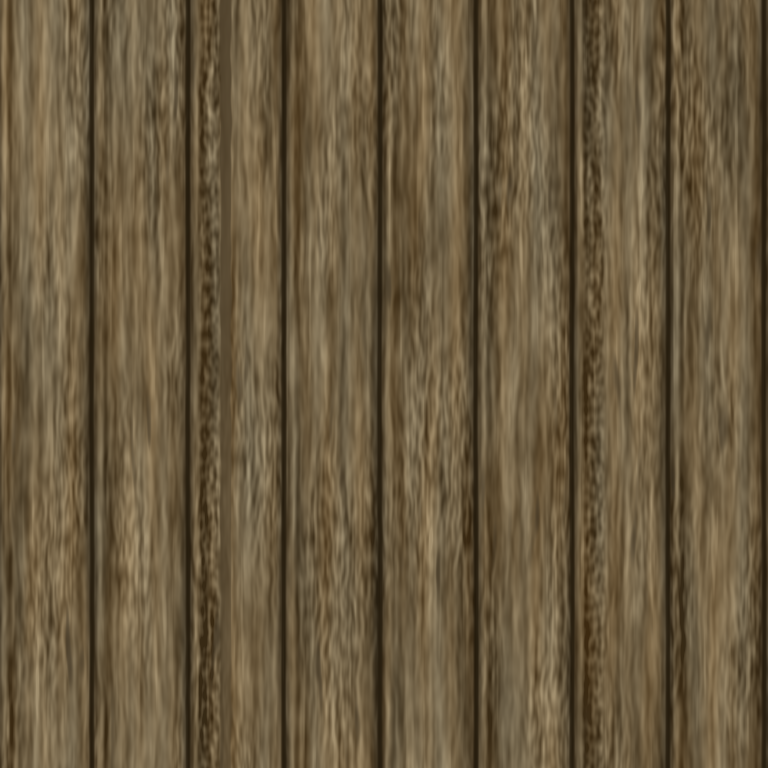
A WebGL 2 fragment shader for this texture:

```glsl
#version 300 es
precision highp float;
// Weathered brown wood panelling: eight upright beaded boards with streaky grain.

uniform vec2 u_resolution;
out vec4 fragColor;

float hash(vec2 p) {
    vec3 q = fract(p.xyx * vec3(0.1031, 0.1030, 0.0973));
    q += dot(q, q.yzx + 33.33);
    return fract((q.x + q.y) * q.z);
}

float cornerSlope(vec2 cell, vec2 offset) {
    float angle = 6.2832 * hash(cell);
    return dot(vec2(cos(angle), sin(angle)), offset);
}

// Gradient noise, roughly -0.7 to 0.7
float noise(vec2 p) {
    vec2 i = floor(p), f = p - i;
    vec2 s = f * f * f * (f * (f * 6.0 - 15.0) + 10.0);
    vec2 e = vec2(1.0, 0.0);
    return mix(mix(cornerSlope(i, f), cornerSlope(i + e, f - e), s.x),
               mix(cornerSlope(i + e.yx, f - e.yx), cornerSlope(i + 1.0, f - 1.0), s.x), s.y);
}

// Soft-edged vertical band
float band(float x, float center, float inner, float outer) {
    return 1.0 - smoothstep(inner, outer, abs(x - center));
}

// Long streaks broken up by patches of short, rippled flecks
float woodGrain(vec2 p, float figure) {
    p.x += 0.004 * noise(p * vec2(22.0, 7.0)) + 0.0015 * noise(p * vec2(60.0, 24.0) + 7.0);
    float grain = 0.22 * noise(p * vec2(38.0, 2.5) + 13.0);
    grain += 0.34 * noise(p * vec2(95.0, 4.0) + 31.0);
    grain += 0.36 * noise(p * vec2(150.0, 13.0) + 57.0);
    grain += mix(0.16, 0.52, figure) * noise(p * vec2(215.0, 38.0) + 83.0);
    return grain;
}

void main() {
    vec2 uv = gl_FragCoord.xy / u_resolution;
    float x = uv.x * 8.0 + 0.042 + 0.012 * noise(uv * vec2(8.0, 3.0) + 5.0);
    float board = floor(x);
    float u = x - board;
    float edge = min(u, 1.0 - u);

    // Grain, stronger where the figure is rippled
    vec2 p = uv + vec2(0.0, 3.7 * hash(vec2(board, 4.0)));
    float figure = smoothstep(-0.15, 0.35, noise(p * vec2(17.0, 3.0) + 19.0));
    float tone = 0.55 + 0.08 * (hash(vec2(board, 9.0)) - 0.5);
    tone += woodGrain(p, figure) + 0.15 * noise(p * vec2(10.0, 2.0) + 41.0);

    // Rounded board face, raised bead and the crease beside it
    float face = smoothstep(0.12, 0.42, u) * (1.0 - smoothstep(0.70, 0.99, u));
    tone += mix(-0.13, 0.085, face);
    tone += 0.20 * band(u, 0.082, 0.010, 0.042);
    tone -= 0.17 * band(u, 0.147, 0.004, 0.034);

    // Every fourth board has a dark, mottled left shoulder
    float aged = 1.0 - step(0.5, abs(mod(board, 4.0) - 2.0));
    float mottle = noise(p * vec2(170.0, 70.0) + 11.0);
    tone += aged * band(u, 0.23, 0.06, 0.15) * (0.45 * mottle - 0.12);

    // Bleached hairlines and dark weather checks
    float hairline = smoothstep(0.22, 0.5, noise(p * vec2(135.0, 6.0) + 101.0));
    float checkLine = smoothstep(0.18, 0.5, noise(p * vec2(85.0, 9.0) + 151.0));
    float checkPatch = smoothstep(0.05, 0.4, noise(p * vec2(19.0, 5.0) + 67.0));
    tone += 0.16 * hairline;
    tone = clamp(tone, 0.0, 1.08);

    vec3 color = mix(vec3(0.22, 0.16, 0.075), vec3(0.605, 0.535, 0.41), tone);
    float warmth = noise(p * vec2(48.0, 3.0) + 211.0);
    color += vec3(0.035, 0.004, -0.025) * warmth;
    color = mix(color, vec3(0.27, 0.225, 0.155), 0.75 * checkLine * checkPatch);

    // One smooth grey-brown strip with a ragged edge
    float ragged = 0.0025 * noise(uv * vec2(60.0, 22.0) + 3.0);
    float strip = band(uv.x + ragged, 0.294, 0.0055, 0.0085);
    color = mix(color, vec3(0.315, 0.26, 0.175), strip * (0.6 + 0.3 * uv.y));

    // Grooves between boards
    color *= 1.0 - 0.22 * (1.0 - smoothstep(0.02, 0.10, edge));
    color = mix(color, vec3(0.135, 0.10, 0.045), 0.85 * (1.0 - smoothstep(0.008, 0.038, edge)));

    fragColor = vec4(color, 1.0);
}
```
